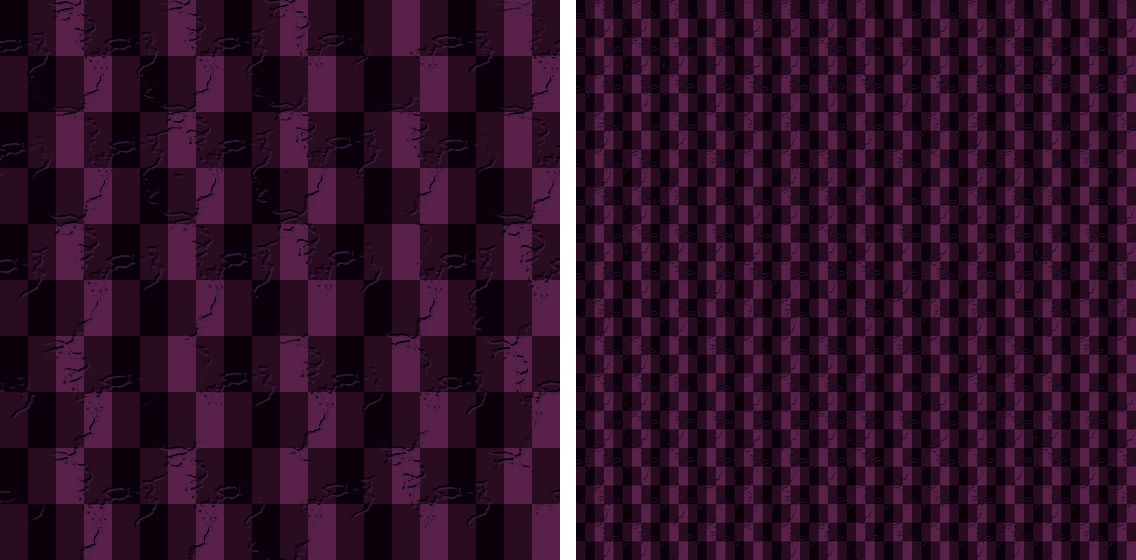
Left: one tile. Right: repeated 3 by 3.
Reproduce this pattern procedurally as a Shadertoy shader.

```glsl
#define GRID vec2(20.0, 10.0)
#define CRACK_TILES 5.0
#define CRACK_FREQ vec2(2.0, 3.0)
#define CRACK_WIDTH 0.024
#define RELIEF vec2(-0.005, 0.008)
#define DRIFT 0.25
#define DARK vec3(0.045, 0.005, 0.045)
#define MID vec3(0.163, 0.048, 0.130)
#define LIGHT vec3(0.350, 0.130, 0.290)
#define SHADOW vec3(0.025, 0.004, 0.035)
#define GLINT vec3(0.235, 0.120, 0.290)

float hash(vec2 p) {
    vec3 q = fract(p.xyx * 0.1031);
    q += dot(q, q.yzx + 33.33);
    return fract((q.x + q.y) * q.z);
}

// Value noise that wraps after a whole number of lattice cells
float wrapNoise(vec2 p, vec2 period, float seed) {
    vec2 i = floor(p);
    vec2 f = fract(p);
    f = f * f * (3.0 - 2.0 * f);
    vec2 a = mod(i, period) + seed;
    vec2 b = mod(i + 1.0, period) + seed;
    return mix(mix(hash(a), hash(vec2(b.x, a.y)), f.x),
               mix(hash(vec2(a.x, b.y)), hash(b), f.x), f.y);
}

float fbm(vec2 p) {
    float sum = 0.0;
    float total = 0.0;
    float amplitude = 1.0;
    vec2 freq = CRACK_FREQ;
    for (int i = 0; i < 5; i++) {
        sum += amplitude * wrapNoise(p * freq, freq, 17.0 * float(i) + 5.0);
        total += amplitude;
        amplitude *= 0.55;
        freq *= 2.0;
    }
    return sum / total;
}

// Thin jagged band along the middle contour of the noise
float crack(vec2 p) {
    float blur = 7.0 / iResolution.y;
    float d = abs(fbm(p) - 0.5);
    return 1.0 - smoothstep(CRACK_WIDTH - blur, CRACK_WIDTH + blur, d);
}

// Dark, mid, light, mid; every other row steps one column sideways
vec3 cellColor(vec2 cell) {
    float shift = 1.0 - mod(cell.y, 2.0);
    float level = 2.0 - abs(mod(cell.x - shift, 4.0) - 2.0);
    return level < 1.0 ? mix(DARK, MID, level) : mix(MID, LIGHT, level - 1.0);
}

// Checker cells blended over one pixel at their borders
vec3 checker(vec2 uv) {
    vec2 g = uv * GRID - 0.5;
    vec2 i = floor(g);
    vec2 pixel = GRID / iResolution.xy;
    vec2 t = clamp((fract(g) - 0.5) / pixel + 0.5, 0.0, 1.0);
    vec3 low = mix(cellColor(i), cellColor(i + vec2(1.0, 0.0)), t.x);
    vec3 high = mix(cellColor(i + vec2(0.0, 1.0)), cellColor(i + 1.0), t.x);
    return mix(low, high, t.y);
}

void mainImage(out vec4 fragColor, in vec2 fragCoord) {
    vec2 uv = fragCoord / iResolution.xy;
    vec3 color = checker(uv);

    // Repeating cracks that drift slowly across the canvas
    vec2 drift = vec2(wrapNoise(uv * 3.0, vec2(3.0), 61.0),
                      wrapNoise(uv * 3.0, vec2(3.0), 83.0)) - 0.5;
    vec2 p = uv * CRACK_TILES + DRIFT * drift;

    // Patchy wear: a repeating part and a canvas-wide part
    float patches = wrapNoise(p * 4.0, vec2(4.0), 29.0);
    float spread = wrapNoise(uv * 7.0, vec2(7.0), 47.0);
    float wear = smoothstep(0.46, 0.56, 0.6 * patches + 0.4 * spread);

    // Emboss: shadow on the upper left rim, glint on the lower right
    float relief = (crack(p - RELIEF) - crack(p + RELIEF)) * wear;
    color = mix(color, SHADOW, clamp(relief, 0.0, 1.0));
    color = mix(color, GLINT, 0.8 * clamp(-relief, 0.0, 1.0));

    fragColor = vec4(color, 1.0);
}
```
